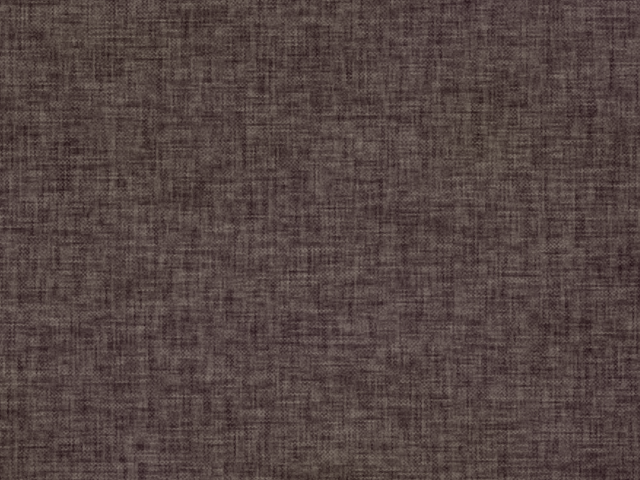
A WebGL 1 fragment shader for this texture:

```glsl
precision highp float;
// Brown melange linen: fine warp and weft threads with uneven dye,
// drawn as stretched value noise in both directions, joined by a
// checkered weave, fibre grain and a faint large-scale mottling.
uniform vec2 u_resolution;

const float THREADS = 235.0; // threads per canvas height
const float PI = 3.14159265;

float hash(vec2 p) {
  vec3 q = fract(vec3(p.xyx) * 0.1031);
  q += dot(q, q.yzx + 33.33);
  return fract((q.x + q.y) * q.z);
}

// Smooth value noise, centred on zero.
float noise(vec2 p) {
  vec2 cell = floor(p);
  vec2 f = fract(p);
  f = f * f * (3.0 - 2.0 * f);
  float low = mix(hash(cell), hash(cell + vec2(1.0, 0.0)), f.x);
  float high = mix(hash(cell + vec2(0.0, 1.0)), hash(cell + 1.0), f.x);
  return mix(low, high, f.y) - 0.5;
}

// Dye tone of parallel threads: long streaks broken by shorter slubs.
float threadTone(float along, float across, float seed) {
  float streak = noise(vec2(along * 13.0 + seed, across * THREADS + seed));
  float slub = noise(vec2(along * 44.0 + seed, across * THREADS + 2.0 * seed));
  return 0.5 * streak + 0.6 * slub;
}

// Alternating over-and-under crossings, slightly wobbly.
float weave(vec2 p) {
  vec2 wobble = vec2(noise(p * 30.0 + 71.0), noise(p * 30.0 + 113.0));
  vec2 phase = PI * (p * THREADS + 0.7 * wobble);
  return sin(phase.x) * sin(phase.y);
}

// Broad uneven shading across the cloth.
float mottling(vec2 p) {
  return noise(p * 3.0 + 19.0) + 0.7 * noise(p * vec2(7.0, 10.0) + 47.0);
}

void main() {
  vec2 p = gl_FragCoord.xy / u_resolution.y;
  vec2 uv = gl_FragCoord.xy / u_resolution;

  float weft = threadTone(p.x, p.y, 31.0);
  float warp = threadTone(p.y, p.x, 157.0);
  float crossing = weave(p);
  float fibre = noise(p * THREADS * 1.4 + 211.0);

  // The thread on top of each crossing shows more of its own tone.
  float over = 0.5 + 0.25 * crossing;
  float cloth = 2.0 * mix(warp * 0.95, weft * 1.1, over);
  float shade = 0.165 * cloth + 0.028 * crossing + 0.10 * fibre;
  shade += 0.035 * mottling(p);

  // Gentle falloff towards the edges.
  vec2 fromCentre = uv - vec2(0.55, 0.52);
  shade += 0.008 - 0.05 * dot(fromCentre, fromCentre);

  // Pale threads lean olive, dark ones lean plum.
  vec3 brown = vec3(0.329, 0.270, 0.259);
  vec3 oliveTint = vec3(0.0, 0.012, -0.016);
  float hue = 0.9 * (warp + weft) + 0.6 * mottling(p + 5.0);
  vec3 color = brown + shade + oliveTint * hue;
  gl_FragColor = vec4(clamp(color, 0.0, 1.0), 1.0);
}
```
